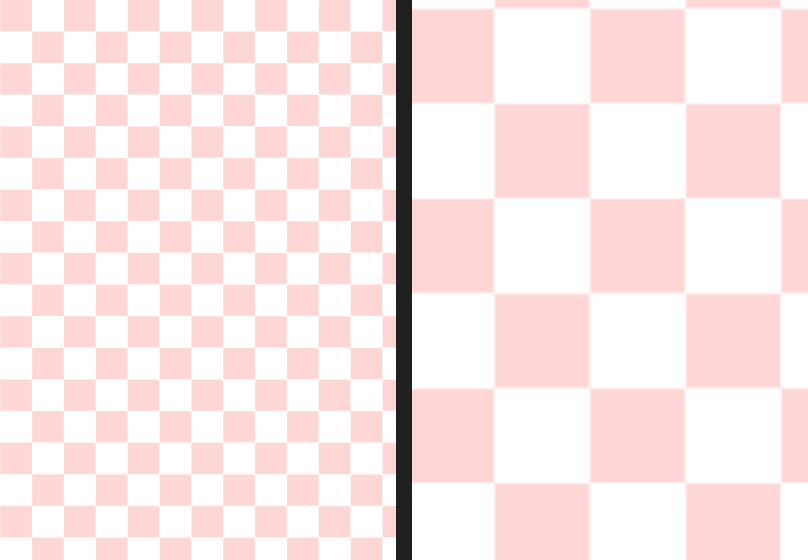
Left, the full canvas; right, a detail of the centre.
Give the GLSL for this pattern, as a WebGL 2 fragment shader.

```glsl
#version 300 es
precision highp float;
// Pink and white checkerboard, anchored at the top left corner of the canvas.
// Each pink cell is a box distance, inset by a hair so that diagonal
// neighbours are parted by a faint pale seam at their corners.

#define CELL_SIZE vec2(0.05688, 0.05648)  // in canvas heights
#define GRID_SHIFT vec2(0.0003, -0.0004)  // in canvas heights
#define INSET 0.0003                      // gap around each pink cell
#define SOFTNESS 0.0013                   // half width of the edge blend
#define PINK vec3(1.0, 0.838, 0.838)
#define WHITE vec3(1.0)

uniform vec2 u_resolution;
out vec4 fragColor;

// Signed distance to an axis-aligned box, negative inside
float boxDistance(vec2 p, vec2 halfSize) {
    vec2 d = abs(p) - halfSize;
    return length(max(d, 0.0)) + min(max(d.x, d.y), 0.0);
}

void main() {
    // Position in canvas heights, measured right and down from the top left
    vec2 p = vec2(gl_FragCoord.x, u_resolution.y - gl_FragCoord.y) / u_resolution.y;
    vec2 grid = (p - GRID_SHIFT) / CELL_SIZE;
    vec2 home = floor(grid);
    float blend = max(SOFTNESS, 0.65 / u_resolution.y);

    // Nearest pink cell among this one and its neighbours
    float dist = 1.0;
    for (int j = -1; j <= 1; j++) {
        for (int i = -1; i <= 1; i++) {
            vec2 cell = home + vec2(i, j);
            if (mod(cell.x + cell.y, 2.0) < 0.5) {
                vec2 local = (grid - cell - 0.5) * CELL_SIZE;
                dist = min(dist, boxDistance(local, 0.5 * CELL_SIZE - INSET));
            }
        }
    }

    float pinkCover = 1.0 - smoothstep(-blend, blend, dist);
    fragColor = vec4(mix(WHITE, PINK, pinkCover), 1.0);
}
```
